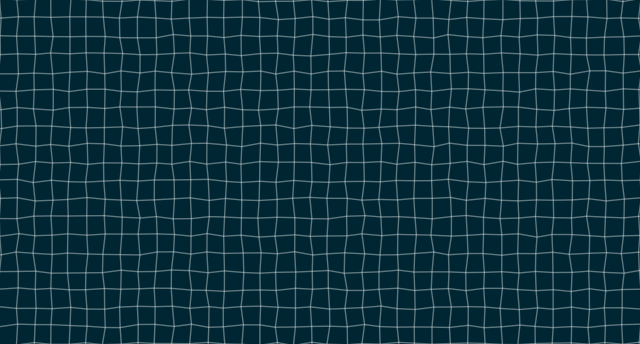
Give the GLSL for this pattern, as a Shadertoy shader.

```glsl
// Hand-drawn style grid: thin translucent white lines through jittered vertices on dark teal.

vec2 hash22(vec2 p) {
    vec2 q = vec2(dot(p, vec2(127.1, 311.7)), dot(p, vec2(269.5, 183.3)));
    return fract(sin(q) * 43758.5453);
}

// Grid vertex, shifted by up to a tenth of a cell
vec2 gridVertex(vec2 id, vec2 cellSize) {
    return (id + 0.2 * (hash22(id) - 0.5)) * cellSize;
}

float segmentDistance(vec2 p, vec2 a, vec2 b) {
    vec2 ab = b - a;
    float t = clamp(dot(p - a, ab) / dot(ab, ab), 0.0, 1.0);
    return length(p - a - t * ab);
}

// Antialiased coverage of a line of the given width
float lineCoverage(float dist, float width, float pixel) {
    return clamp((0.5 * (width + pixel) - dist) / pixel, 0.0, min(1.0, width / pixel));
}

void mainImage(out vec4 fragColor, in vec2 fragCoord) {
    // Canvas height is one unit; 37 cells across, 19 down
    float pixel = 1.0 / iResolution.y;
    vec2 p = fragCoord * pixel;
    vec2 cellSize = vec2(iResolution.x * pixel, 1.0) / vec2(37.0, 19.0);
    vec2 cell = floor(p / cellSize);

    // Nearest edge in each direction
    float acrossDist = 1.0;
    float upDist = 1.0;
    for (int j = -1; j <= 1; j++) {
        for (int i = -1; i <= 1; i++) {
            vec2 id = cell + vec2(i, j);
            vec2 corner = gridVertex(id, cellSize);
            vec2 right = gridVertex(id + vec2(1.0, 0.0), cellSize);
            vec2 above = gridVertex(id + vec2(0.0, 1.0), cellSize);
            acrossDist = min(acrossDist, segmentDistance(p, corner, right));
            upDist = min(upDist, segmentDistance(p, corner, above));
        }
    }

    // Each direction is blended separately, so crossings are brighter
    vec3 color = vec3(0.0, 0.15, 0.20);
    color = mix(color, vec3(1.0), 0.37 * lineCoverage(acrossDist, 0.004, pixel));
    color = mix(color, vec3(1.0), 0.37 * lineCoverage(upDist, 0.004, pixel));
    fragColor = vec4(color, 1.0);
}
```
